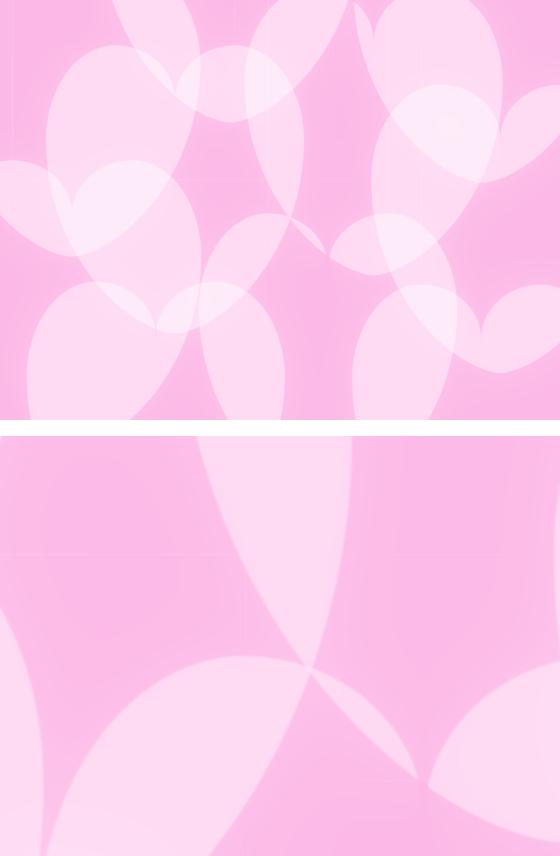
Top, the full canvas; bottom, a detail of the centre.
This background is drawn by a WebGL 1 fragment shader. Its source:

```glsl
precision highp float;
// Large translucent hearts overlap on a pink ground, each with a soft halo.
// They sit on a skewed lattice swayed by sines; the number of hearts
// stacked over a point sets how far the pink fades to white.

uniform vec2 u_resolution;

#define GROUND vec3(0.99, 0.725, 0.907)
#define VEIL vec3(1.0, 0.99, 1.0)
#define HEART_SIZE 0.307
#define LATTICE_ORIGIN vec2(0.170, 0.007)
#define LATTICE_RIGHT vec2(0.359, -0.227)
#define LATTICE_DOWN vec2(0.3055, 0.2865)
#define SWAY 0.059
#define EDGE_SOFTNESS 0.0018
#define HALO_STRENGTH 0.16
#define HALO_WIDTH 0.025
#define RIM_FADE 0.07

// Implicit heart: half-width 1, notch at the origin, y pointing down.
// Takes the right half only and is negative inside.
float heartField(vec2 q) {
    const vec2 lobe = vec2(0.463, 0.31);
    if (q.y > lobe.y) {
        float depth = (q.y - lobe.y) / 1.5;
        return pow(abs(q.x), 1.6) + depth * depth - 1.0;
    }
    if (q.x > lobe.x) {
        return length((q - lobe) / vec2(0.537, 0.735)) - 1.0;
    }
    vec2 inner = vec2((q.x - lobe.x) / lobe.x, min(q.y, 0.0) / 0.424);
    return length(inner) - 1.0 - max(q.y, 0.0) / 0.424;
}

// Approximate signed distance, from the field over its gradient.
float heartDistance(vec2 p) {
    const float h = 0.002;
    vec2 q = vec2(abs(p.x), p.y) / HEART_SIZE;
    float field = heartField(q);
    vec2 slope = vec2(heartField(q + vec2(h, 0.0)),
                      heartField(q + vec2(0.0, h))) - field;
    return field * HEART_SIZE / max(length(slope) / h, 0.1);
}

// Opacity of one heart: crisp edge, fainter rim inside, halo outside.
float heartLayer(float d) {
    float inside = 1.0 - smoothstep(-EDGE_SOFTNESS, EDGE_SOFTNESS, d);
    float falloff = exp(-abs(d) / HALO_WIDTH);
    return mix(HALO_STRENGTH * falloff, 1.0 - RIM_FADE * falloff, inside);
}

// Irregular offset of a lattice cell.
vec2 cellSway(float i, float j) {
    return SWAY * vec2(sin(i * (5.95 - 2.45 * j) + 1.57 * (j - 2.0)),
                       sin(1.8 * i + 2.9 * j - 4.1));
}

void main() {
    float aspect = u_resolution.x / u_resolution.y;
    vec2 p = gl_FragCoord.xy / u_resolution.y;
    p.y = 1.0 - p.y;

    // Stack the hearts whose anchors lie on or near the canvas.
    float layers = 0.0;
    for (int row = 0; row < 4; row++) {
        for (int col = -2; col < 3; col++) {
            float i = float(col);
            float j = float(row);
            vec2 anchor = LATTICE_ORIGIN + i * LATTICE_RIGHT + j * LATTICE_DOWN;
            if (abs(anchor.x - 0.5 * aspect) < 0.5 * aspect
                && abs(anchor.y - 0.3) < 0.65) {
                layers += heartLayer(heartDistance(p - anchor - cellSway(i, j)));
            }
        }
    }

    // The first layer is the ground tone; each further one halves the pink.
    float pinkness = exp2(-max(layers - 1.0, 0.0));
    gl_FragColor = vec4(mix(VEIL, GROUND, pinkness), 1.0);
}
```
